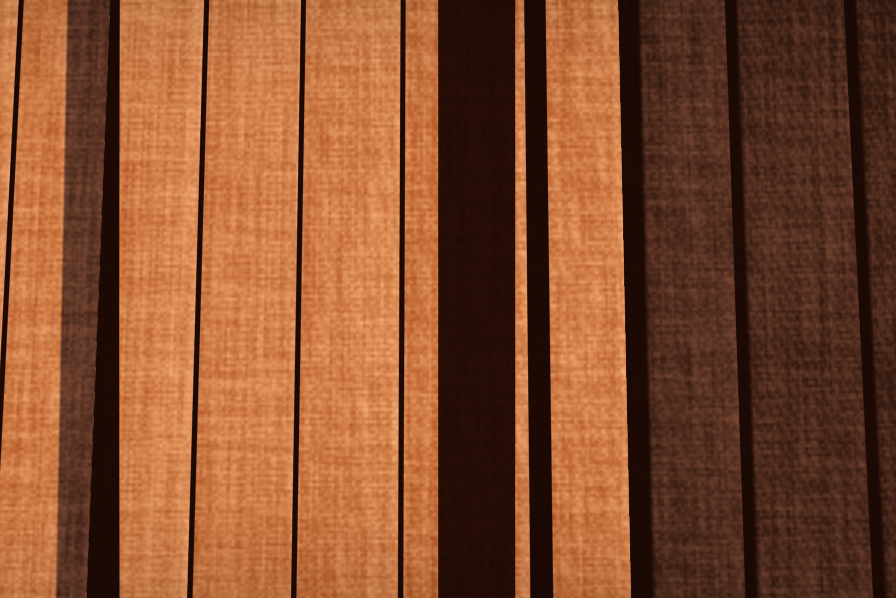
Give the GLSL for this texture, as a Shadertoy shader.

```glsl
// Hanging fabric slats, sunlit on the left and shaded on the right.
// A loop places the slat edges, which fan outward towards the bottom;
// dark gaps, broad shadows and a woven thread noise complete the cloth.

#define FAN 0.07             // spread of the slats from top to bottom
#define FAN_CENTER 0.49      // x where the slats hang straight
#define LEFT_SLATS 5         // slat edges left of the broad shadow
#define EDGES 10             // slat edges in all
#define THREADS 300.0        // threads across the canvas
#define WEAVE 1.15           // contrast of the threads
#define SUN_LOW vec3(0.755, 0.410, 0.205)
#define SUN_HIGH vec3(0.895, 0.590, 0.375)
#define SHADE_LOW vec3(0.270, 0.145, 0.095)
#define SHADE_HIGH vec3(0.435, 0.255, 0.185)
#define SHADOW vec3(0.150, 0.050, 0.022)
#define GAP (SHADOW * 0.75)

float hash(vec2 p) {
    return fract(sin(dot(p, vec2(127.1, 311.7))) * 43758.5453);
}

float noise(vec2 p) {
    vec2 i = floor(p), f = fract(p);
    f = f * f * (3.0 - 2.0 * f);
    return mix(mix(hash(i), hash(i + vec2(1, 0)), f.x),
               mix(hash(i + vec2(0, 1)), hash(i + vec2(1, 1)), f.x), f.y);
}

// Smooth band from a to b with a separate softness for each side
float band(float x, float a, float b, float softA, float softB) {
    return smoothstep(a - softA, a + softA, x)
         * (1.0 - smoothstep(b - softB, b + softB, x));
}

// Right edge of slat i at mid height
float slatEdge(int i) {
    float n = float(i), m = float(i - LEFT_SLATS);
    return i < LEFT_SLATS ? 0.004 + n * (0.1040 + 0.0016 * n)
                          : 0.5885 + m * (0.1016 + 0.0072 * m);
}

// Dark gap to the right of slat i; one opens into a wedge
float gapWidth(int i, float y) {
    if (i == 1) return 0.0235 + 0.0247 * (0.5 - y);
    if (i < LEFT_SLATS) return 0.0058;
    return i < LEFT_SLATS + 2 ? 0.0247 : 0.0143;
}

// Long warp and weft threads plus fine grain, centred on zero
float weave(vec2 p) {
    float warp = noise(p * vec2(THREADS, 13.0))
               + 0.6 * noise(p * vec2(THREADS * 0.4, 6.0) + 31.0);
    float weft = noise(p * vec2(22.0, THREADS) + 57.0)
               + 0.6 * noise(p * vec2(9.0, THREADS * 0.4) + 83.0);
    float grain = noise(p * THREADS * 0.9 + 11.0);
    return 0.48 * (warp - 0.8) + 0.40 * (weft - 0.8) + 0.55 * (grain - 0.5);
}

void mainImage(out vec4 fragColor, in vec2 fragCoord) {
    vec2 uv = fragCoord / iResolution.xy;
    float px = 0.8 / iResolution.x;

    // Straighten the fan so that slat edges become vertical
    float spread = 1.0 + FAN * (0.5 - uv.y);
    float x = FAN_CENTER + (uv.x - FAN_CENTER) / spread;

    // Find the slat under this point and gather the gaps
    int slat = 0;
    float gap = 0.0, slatLeft = -0.1, slatRight = slatEdge(0);
    for (int i = 0; i < EDGES; i++) {
        float e = slatEdge(i), w = gapWidth(i, uv.y);
        float soft = i > LEFT_SLATS ? 0.0035 : px;
        gap = max(gap, band(x, e, e + w, px, soft));
        if (x > e) {
            slat = i + 1;
            slatLeft = e + w;
            slatRight = slatEdge(i + 1);
        }
    }
    float across = clamp((x - slatLeft) / (slatRight - slatLeft), 0.0, 1.0);

    // Cloth tone: threads, a paler right side and slow variation
    vec2 cloth = vec2(x, uv.y * iResolution.y / iResolution.x);
    float thread = weave(cloth + 3.7 * float(slat));
    float tone = 0.5 + WEAVE * thread + 0.24 * (across - 0.5)
               + 0.3 * (noise(uv * 3.0 + 5.0) - 0.5)
               + 0.12 * (hash(vec2(float(slat), 2.0)) - 0.5);
    float rim = 1.0 - smoothstep(0.0, 0.010, slatRight - x);
    vec3 sunlit = mix(SUN_LOW, SUN_HIGH, clamp(tone + 0.2 * rim, -0.4, 1.5));

    // Shaded cloth grows darker towards the right
    float dim = 0.35 * smoothstep(0.75, 1.05, uv.x);
    vec3 shade = mix(SHADE_LOW, SHADE_HIGH, clamp(tone - dim, -0.4, 1.4));

    // Shade on the right slats and on a slanted strip at the left
    float stripLeft = 0.069 + 0.013 * (uv.y - 0.5);
    float shaded = slat > LEFT_SLATS + 1 ? 1.0
                 : slat == 1 ? smoothstep(-0.002, 0.002, uv.x - stripLeft) : 0.0;
    vec3 color = mix(sunlit, shade, shaded);

    // Broad shadow with upright sides, then the gaps
    float broadShadow = band(uv.x, 0.489, 0.575, px, px);
    color = mix(color, SHADOW * (1.0 + 0.25 * thread), broadShadow);
    color = mix(color, GAP * (1.0 + 0.2 * thread), gap);

    // Gentle falloff at the top and bottom
    color *= 1.0 - 0.10 * pow(abs(2.0 * uv.y - 1.0), 4.0);
    fragColor = vec4(color, 1.0);
}
```
